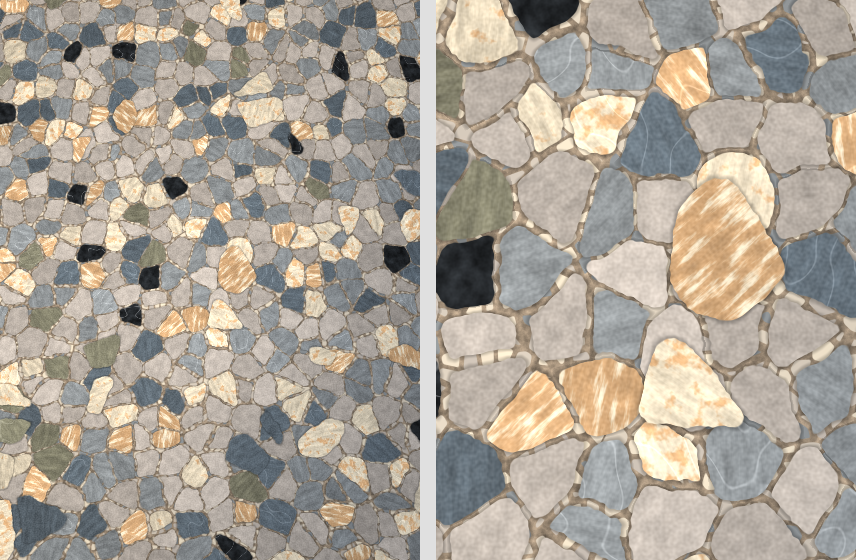
Left: the whole. Right: its middle third, enlarged.
Write a Shadertoy shader that draws this texture.

```glsl
// Terrazzo paving of angular stones bedded in fine pale grit, receding upward.
// Rounded Voronoi cells form three layers: grit, packed stones and sparse big
// stones. Gradient noise adds the mottling, streaks and veins of each mineral.

const vec3 TAUPE  = vec3(0.72, 0.68, 0.64);
const vec3 BLUE   = vec3(0.54, 0.555, 0.56);
const vec3 SLATE  = vec3(0.36, 0.40, 0.43);
const vec3 CREAM  = vec3(0.92, 0.86, 0.75);
const vec3 OCHRE  = vec3(0.83, 0.66, 0.48);
const vec3 OLIVE  = vec3(0.50, 0.49, 0.41);
const vec3 BLACK  = vec3(0.13, 0.14, 0.15);
const vec3 MORTAR = vec3(0.60, 0.53, 0.45);

struct Cell { float edge; vec2 id; };

vec2 hash2(vec2 p) {
    vec3 q = fract(p.xyx * vec3(0.1031, 0.1030, 0.0973));
    q += dot(q, q.yzx + 33.33);
    return fract((q.xx + q.yz) * q.zy);
}

float gradientDot(vec2 corner, vec2 offset) {
    float angle = 6.2832 * hash2(corner).x;
    return dot(vec2(cos(angle), sin(angle)), offset);
}

float gradientNoise(vec2 p) {
    vec2 i = floor(p), f = fract(p);
    vec2 u = f * f * f * (f * (f * 6.0 - 15.0) + 10.0);
    vec2 e = vec2(1.0, 0.0);
    float low  = mix(gradientDot(i, f), gradientDot(i + e, f - e), u.x);
    float high = mix(gradientDot(i + e.yx, f - e.yx), gradientDot(i + 1.0, f - 1.0), u.x);
    return mix(low, high, u.y);
}

float fbm(vec2 p) {
    float sum = 0.0, amplitude = 1.0;
    for (int i = 0; i < 4; i++) {
        sum += amplitude * gradientNoise(p);
        p = mat2(1.6, 1.2, -1.2, 1.6) * p + 7.3;
        amplitude *= 0.55;
    }
    return sum;
}

float smoothMin(float a, float b, float k) {
    float h = max(k - abs(a - b), 0.0) / k;
    return min(a, b) - h * h * k * 0.25;
}

vec2 toSeed(vec2 cell, vec2 p, float jitter) {
    return cell + 0.5 + jitter * (hash2(cell) - 0.5) - p;
}

// Distance to the border of the Voronoi cell around p, with softened corners
Cell voronoi(vec2 p, float jitter, float rounding) {
    vec2 base = floor(p), id = base, nearest = vec2(8.0);
    for (int k = 0; k < 9; k++) {
        vec2 cell = base + vec2(k % 3 - 1, k / 3 - 1);
        vec2 seed = toSeed(cell, p, jitter);
        if (dot(seed, seed) < dot(nearest, nearest)) { nearest = seed; id = cell; }
    }
    float edge = 4.0;
    for (int k = 0; k < 25; k++) {
        vec2 cell = id + vec2(k % 5 - 2, k / 5 - 2);
        vec2 seed = toSeed(cell, p, jitter), gap = seed - nearest;
        if (dot(gap, gap) > 0.0001)
            edge = smoothMin(edge, dot(0.5 * (nearest + seed), normalize(gap)), rounding);
    }
    return Cell(edge, id);
}

// Colour of one stone; pick in 0..1 selects the mineral
vec3 mineral(vec2 p, vec2 id, float pick) {
    vec2 random = hash2(id + 91.7);
    float angle = 6.2832 * random.x;
    vec2 along = vec2(cos(angle), sin(angle));
    vec2 grain = vec2(dot(p, along), dot(p, vec2(-along.y, along.x)));
    float mottle = fbm(p * 3.0 + id), streak = fbm(grain * vec2(1.3, 6.0) + id);
    float vein = 1.0 - smoothstep(0.0, 0.035, abs(gradientNoise(grain * vec2(1.0, 1.8) + id)));

    vec3 color = TAUPE;
    float streaky = 0.05;
    if (pick > 0.39) { color = BLUE;  streaky = 0.16; }
    if (pick > 0.63) { color = SLATE; streaky = 0.17; }
    if (pick > 0.74) { color = mix(CREAM, OCHRE, smoothstep(0.1, 0.6, mottle + 0.5 * random.y - 0.2)); }
    if (pick > 0.88) { color = mix(OCHRE, CREAM, smoothstep(-0.1, 0.5, streak)); streaky = 0.14; }
    if (pick > 0.93) { color = OLIVE; streaky = 0.18; }
    if (pick > 0.96) return BLACK * (1.0 + 0.7 * mottle) + 0.22 * vein * step(0.4, random.y);

    color *= 1.0 + 0.2 * (random.y - 0.5) + 0.11 * mottle + streaky * streak;
    color += 0.07 * gradientNoise(p * 17.0);
    return color + 0.10 * vein * step(0.7, random.y) * step(0.1, streaky);
}

// Small chips in sandy mortar
vec3 grit(vec2 p, float pixel) {
    Cell chip = voronoi(p, 0.9, 0.12);
    vec2 random = hash2(chip.id + 17.3);
    vec3 color = mix(mix(TAUPE, CREAM * 1.04, random.x), BLUE, step(0.85, random.x));
    float cover = smoothstep(-pixel, pixel, chip.edge - mix(0.04, 0.32, random.y));
    return mix(MORTAR * (1.0 + 0.35 * fbm(p * 1.7)), color, cover);
}

void mainImage(out vec4 fragColor, in vec2 fragCoord) {
    vec2 uv = fragCoord / iResolution.x;
    float density = 15.0 + 6.0 * uv.y;
    float pixel = 0.7 * density / iResolution.x;
    vec2 p = vec2((uv.x - 0.5) * density, 15.0 * uv.y + 3.0 * uv.y * uv.y) + 40.0;
    vec2 wobble = vec2(gradientNoise(p * 2.3), gradientNoise(p * 2.3 + 51.0));
    vec2 rough = p + 0.10 * wobble + 0.025 * gradientNoise(p * 9.0);

    // Packed stones over grit, with a dim joint along their rims
    Cell stone = voronoi(rough, 0.88, 0.13);
    vec2 random = hash2(stone.id + 5.1);
    float depth = stone.edge - mix(0.025, 0.115, random.y * random.y);
    vec3 color = grit(p * 3.7, pixel * 3.7) * mix(0.76, 1.0, smoothstep(0.0, 0.07, -depth));
    color = mix(color, mineral(p, stone.id, random.x), smoothstep(-pixel, pixel, depth));

    // Sparse big stones, richer in black, cream and ochre
    const float BIG = 0.54;
    Cell slab = voronoi(rough * BIG + 13.4, 0.85, 0.16);
    random = hash2(slab.id + 63.9);
    float slabDepth = (slab.edge - mix(0.05, 0.20, random.x)) / BIG;
    float present = step(random.y, 0.17);
    float pick = mix(0.70, 1.0, hash2(slab.id + 29.2).x);
    color *= 1.0 - 0.25 * present * smoothstep(-0.08, 0.0, slabDepth);
    color = mix(color, mineral(p, slab.id, pick), present * smoothstep(-pixel, pixel, slabDepth));

    // Daylight: bright left of centre, cooler and dimmer toward the lower right
    float glow = exp(-3.0 * dot(uv - vec2(0.38, 0.62), uv - vec2(0.38, 0.62)));
    float shade = smoothstep(0.5, 1.3, uv.x + 0.4 * (1.0 - uv.y));
    color *= mix(0.96, 1.13, glow) * mix(vec3(1.0), vec3(0.84, 0.86, 0.89), shade);
    fragColor = vec4(clamp(color, 0.0, 1.0), 1.0);
}
```
